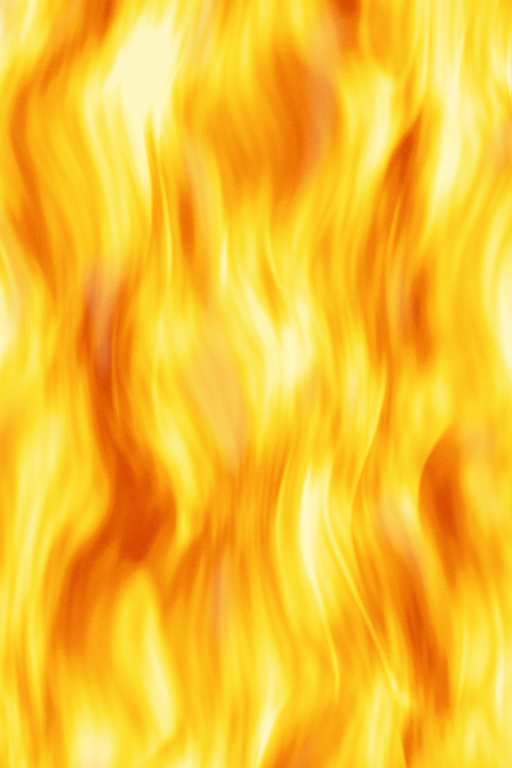
Reproduce this texture procedurally as a Shadertoy shader.

```glsl
#define FLAME_SCALE vec2(9.0, 3.3)
#define SWAY 0.075
#define LEAN 0.13
#define CONTRAST 6.5
#define HEAT_BIAS 0.01
#define SHEET_COUNT 6.0
#define SHEET_STRENGTH 0.42
#define LICK_STRENGTH 0.22
#define PINK_HAZE 0.45
#define GRAIN 0.022

vec2 gradientAt(vec2 cell) {
    float h = fract(sin(dot(cell, vec2(127.1, 311.7))) * 43758.5453);
    return vec2(cos(6.2832 * h), sin(6.2832 * h));
}

float gradientNoise(vec2 p) {
    vec2 i = floor(p), f = p - i;
    vec2 u = f * f * f * (f * (f * 6.0 - 15.0) + 10.0);
    vec2 e = vec2(0.0, 1.0);
    float low = mix(dot(gradientAt(i), f),
                    dot(gradientAt(i + e.yx), f - e.yx), u.x);
    float high = mix(dot(gradientAt(i + e.xy), f - e.xy),
                     dot(gradientAt(i + e.yy), f - e.yy), u.x);
    return mix(low, high, u.y);
}

// Octaves of tall noise, leaning alternately right and left
float flameBody(vec2 p) {
    float sum = 0.0, weight = 1.0, lean = LEAN;
    vec2 scale = FLAME_SCALE;
    for (int k = 0; k < 4; k++) {
        vec2 q = vec2(p.x - lean * p.y, p.y);
        sum += weight * gradientNoise(q * scale + 17.3 * float(k));
        weight *= 0.55;
        scale *= vec2(2.1, 1.7);
        lean *= -0.8;
    }
    return sum;
}

// Soft sheets that brighten sideways and end in a crisp edge
float flameSheets(vec2 p) {
    float phase = fract(p.x * SHEET_COUNT + 1.1 * gradientNoise(p * vec2(3.0, 2.4) + 5.7));
    float sheet = phase * (1.0 - smoothstep(0.93, 1.0, phase));
    float mask = smoothstep(-0.05, 0.35, gradientNoise(p * vec2(6.0, 4.0) + 31.2));
    return (sheet - 0.43) * mask;
}

// Thin upright bright strands
float flameLicks(vec2 p) {
    float ridge = abs(gradientNoise(p * vec2(13.0, 2.6) + 43.1));
    float mask = smoothstep(0.0, 0.35, gradientNoise(p * vec2(8.0, 5.0) + 71.9));
    return smoothstep(0.08, 0.0, ridge) * mask;
}

// Ramp stops sit at the middle of each colour's share
vec3 fireColor(float q) {
    vec3 ember  = vec3(0.84, 0.29, 0.01);
    vec3 rust   = vec3(0.93, 0.46, 0.02);
    vec3 orange = vec3(0.98, 0.64, 0.06);
    vec3 amber  = vec3(0.99, 0.77, 0.10);
    vec3 yellow = vec3(0.99, 0.87, 0.17);
    vec3 pale   = vec3(0.99, 0.92, 0.42);
    vec3 cream  = vec3(1.00, 0.97, 0.76);
    vec3 c = mix(ember, rust, smoothstep(0.0, 0.05, q));
    c = mix(c, orange, clamp((q - 0.05) / 0.15, 0.0, 1.0));
    c = mix(c, amber, clamp((q - 0.20) / 0.26, 0.0, 1.0));
    c = mix(c, yellow, clamp((q - 0.46) / 0.26, 0.0, 1.0));
    c = mix(c, pale, clamp((q - 0.72) / 0.17, 0.0, 1.0));
    return mix(c, cream, clamp((q - 0.89) / 0.09, 0.0, 1.0));
}

void mainImage(out vec4 fragColor, in vec2 fragCoord) {
    vec2 p = fragCoord / iResolution.y + 2.0;

    // Slow curling warp
    vec2 curl = vec2(gradientNoise(p * vec2(4.5, 4.0) + 9.1),
                     gradientNoise(p * vec2(6.0, 3.5) + 23.4));
    vec2 w = p + SWAY * curl * vec2(1.0, 1.6);

    float heat = flameBody(w) + HEAT_BIAS
               + SHEET_STRENGTH * flameSheets(w)
               + LICK_STRENGTH * flameLicks(w);

    // Logistic curve spreads the heat evenly over the ramp
    float level = 1.0 / (1.0 + exp(-CONTRAST * heat));
    vec3 color = fireColor(level);

    // Pinkish smoke and fine grain in the embers
    float haze = smoothstep(0.18, 0.5, gradientNoise(w * vec2(14.0, 6.0) + 57.6));
    color = mix(color, vec3(0.97, 0.76, 0.50), PINK_HAZE * haze);
    color += GRAIN * (1.0 - level) * gradientNoise(p * 260.0);

    fragColor = vec4(clamp(color, 0.0, 1.0), 1.0);
}
```
